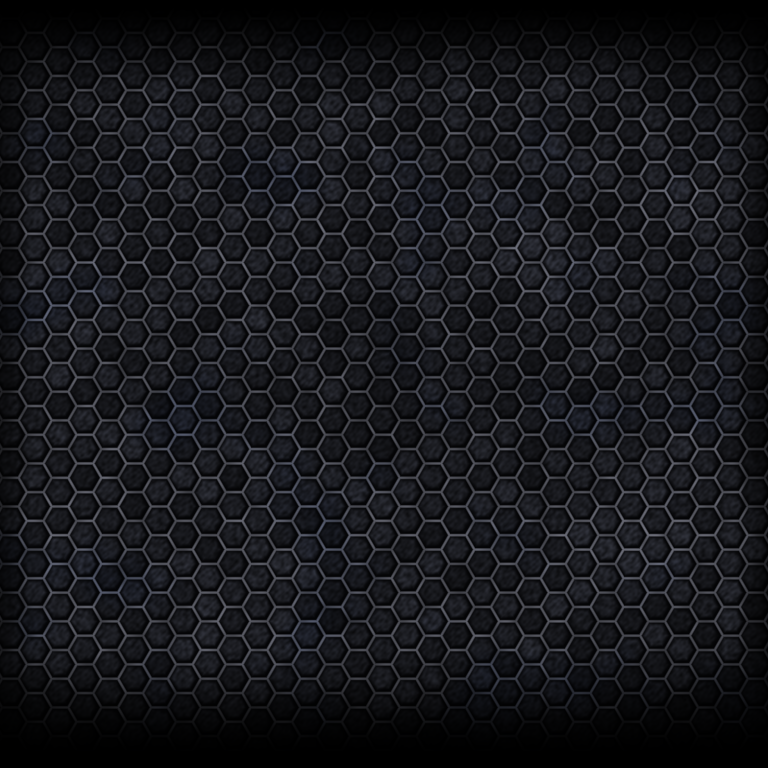
Write a WebGL 2 fragment shader that draws this pattern.

```glsl
#version 300 es
precision highp float;
// Dark honeycomb mesh: flat-topped hexagons with thin steel rims, sunken cells
// of varied darkness, a brushed grain, cloudy blue light and a black vignette.
// Cells come from two interleaved lattices; the rim is a hexagon distance.

uniform vec2 u_resolution;
out vec4 fragColor;

const float ROW_PITCH = 0.03738;              // cell height, canvas units
const vec2 LATTICE_ORIGIN = vec2(0.499, 0.490);
const vec2 LATTICE = vec2(1.7320508, 1.0);    // period in cell heights
const float RIM_HALF_WIDTH = 0.043;           // in cell heights

const vec3 SHADOW_COLOR = vec3(0.014, 0.015, 0.021);
const vec3 CELL_COLOR = vec3(0.116, 0.121, 0.143);
const vec3 RIM_COLOR = vec3(0.335, 0.340, 0.375);
const vec3 BLUE_TINT = vec3(0.88, 0.99, 1.20);

float hash(vec2 p) {
  vec3 q = fract(vec3(p.xyx) * 0.1031);
  q += dot(q, q.yzx + 33.33);
  return fract((q.x + q.y) * q.z);
}

vec2 gradientAt(vec2 corner) {
  float angle = 6.2831853 * hash(corner + 71.0);
  return vec2(cos(angle), sin(angle));
}

// Gradient noise, roughly -0.7 to 0.7.
float gradientNoise(vec2 p) {
  vec2 i = floor(p);
  vec2 f = p - i;
  vec2 u = f * f * f * (f * (f * 6.0 - 15.0) + 10.0);
  float a = dot(gradientAt(i), f);
  float b = dot(gradientAt(i + vec2(1, 0)), f - vec2(1, 0));
  float c = dot(gradientAt(i + vec2(0, 1)), f - vec2(0, 1));
  float d = dot(gradientAt(i + vec2(1, 1)), f - vec2(1, 1));
  return mix(mix(a, b, u.x), mix(c, d, u.x), u.y);
}

float fbm(vec2 p, int octaves) {
  float sum = 0.0;
  float amplitude = 1.0;
  for (int i = 0; i < octaves; i++) {
    sum += amplitude * gradientNoise(p);
    p = p * 2.03 + 17.3;
    amplitude *= 0.5;
  }
  return sum;
}

// Offset from the nearest cell centre (xy) and that centre (zw).
vec4 hexCell(vec2 p) {
  vec2 centerA = LATTICE * floor(p / LATTICE + 0.5);
  vec2 centerB = LATTICE * (floor(p / LATTICE) + 0.5);
  vec2 a = p - centerA;
  vec2 b = p - centerB;
  return dot(a, a) < dot(b, b) ? vec4(a, centerA) : vec4(b, centerB);
}

// Distance from inside a unit-height, flat-topped hexagon to its border.
float hexBorder(vec2 p) {
  p = abs(p);
  return 0.5 - max(p.y, dot(p, vec2(0.8660254, 0.5)));
}

// Diagonal brushed streaks broken up by finer specks.
float brushedGrain(vec2 p) {
  vec2 along = vec2(p.x + p.y, p.y - p.x) * 0.7071;
  float streaks = gradientNoise(along * vec2(3.5, 8.0) + 200.0);
  return streaks + 0.7 * gradientNoise(p * 6.5 + 350.0);
}

// Broad fades at top and bottom, narrow ones at the sides.
float vignette(vec2 uv) {
  float bottom = smoothstep(0.015, 0.175, uv.y);
  float top = smoothstep(0.005, 0.130, 1.0 - uv.y);
  float side = min(uv.x, 1.0 - uv.x);
  float sides = mix(0.45, 1.0, smoothstep(0.0, 0.05, side));
  vec2 q = 2.0 * uv - 1.0;
  float corners = 1.0 - 0.35 * smoothstep(0.9, 1.9, dot(q, q));
  return bottom * top * sides * corners;
}

vec3 cellSurface(vec2 p, vec4 cell, float border) {
  // A stronger shadow falls on the lower right wall of each pit.
  float slant = dot(cell.xy, vec2(0.75, -0.66));
  float depth = smoothstep(0.05, 0.23, border - 0.12 * slant);
  float id = hash(floor(cell.zw * vec2(1.1547005, 2.0) + 0.5) + 150.0);
  float shade = mix(0.66, 1.14, id) * (1.0 + 0.60 * brushedGrain(p));
  return mix(SHADOW_COLOR, CELL_COLOR * shade, depth);
}

void main() {
  vec2 uv = gl_FragCoord.xy / u_resolution;
  vec2 p = (uv - LATTICE_ORIGIN) / ROW_PITCH;
  float pixel = 1.0 / (ROW_PITCH * min(u_resolution.x, u_resolution.y));

  vec4 cell = hexCell(p);
  float border = hexBorder(cell.xy);
  float softness = max(0.034, 0.6 * pixel);
  float rim = 1.0 - smoothstep(RIM_HALF_WIDTH - softness,
                               RIM_HALF_WIDTH + softness, border);
  float rimWear = 0.92 + 0.40 * gradientNoise(p * 1.7 + 90.0);

  // Cloudy light with patches of blue.
  float light = 1.0 + 0.26 * fbm(uv * 5.0 + 40.0, 3);
  float blue = smoothstep(0.0, 0.6, fbm(uv * 6.0 + 120.0, 3));

  vec3 color = mix(cellSurface(p, cell, border), RIM_COLOR * rimWear, rim);
  color *= light * mix(vec3(1.0), BLUE_TINT, 0.5 * blue);
  fragColor = vec4(color * vignette(uv), 1.0);
}
```
